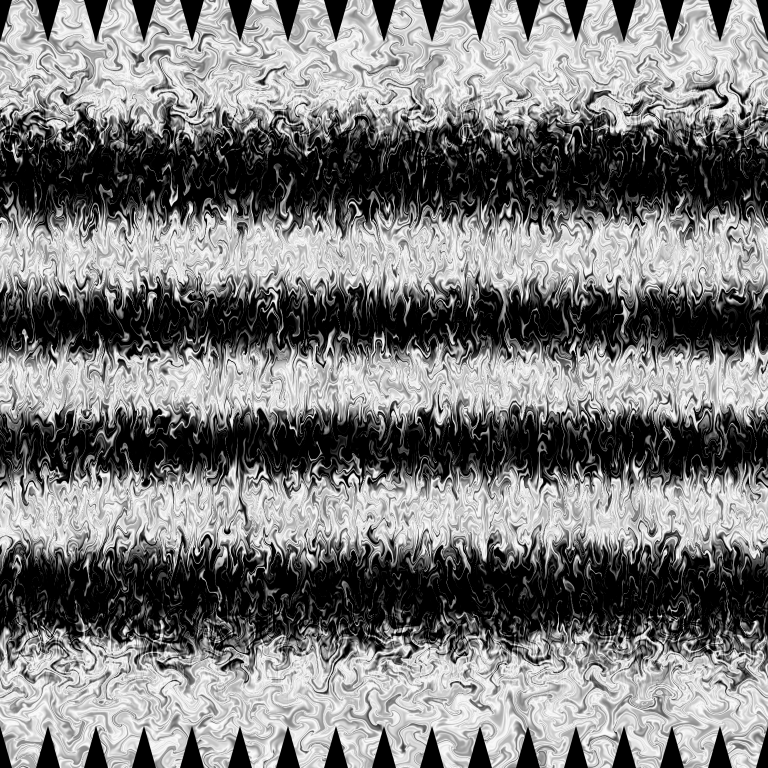
This texture is drawn by a Shadertoy shader. Its source:

```glsl
#define TEETH 16.0
#define TOOTH_HEIGHT 0.055
#define TOOTH_HALF_WIDTH 0.25
#define BAND_CYCLES 2.0
#define BAND_LEVEL 0.47
#define BAND_CONTRAST 0.73
#define STREAK_GAIN 1.5
#define HIGHLIGHT_FOLD 0.5
#define SWIRL_STEPS 3
#define SWIRL_STRIDE 0.4
#define EQUATOR_CELLS vec2(128.0, 56.0)
#define POLE_CELLS vec2(56.0, 64.0)

const float PI = 3.14159265;
const vec3 INK = vec3(0.0);
const vec3 PAPER = vec3(0.99);

// Unit gradient for a lattice point
vec2 latticeGradient(vec2 cell) {
    uvec2 c = uvec2(cell);
    uint h = c.x * 1597u + c.y * 51749u + 7919u;
    h = (h ^ (h >> 15)) * 739397u;
    h = (h ^ (h >> 13)) * 668265u;
    h ^= h >> 16;
    float angle = 2.0 * PI * float(h & 65535u) / 65536.0;
    return vec2(cos(angle), sin(angle));
}

float cornerValue(vec2 cell, vec2 f, vec2 corner, vec2 cells) {
    return dot(latticeGradient(mod(cell + corner, cells)), f - corner);
}

// Gradient noise that wraps on the unit square
float wrappedNoise(vec2 uv, vec2 cells) {
    vec2 p = uv * cells;
    vec2 cell = floor(p), f = p - cell;
    vec2 s = f * f * f * (f * (f * 6.0 - 15.0) + 10.0);
    float low = mix(cornerValue(cell, f, vec2(0, 0), cells),
                    cornerValue(cell, f, vec2(1, 0), cells), s.x);
    float high = mix(cornerValue(cell, f, vec2(0, 1), cells),
                     cornerValue(cell, f, vec2(1, 1), cells), s.x);
    return mix(low, high, s.y);
}

// Noise carried along the contours of a stream function, winding into whorls
float swirlNoise(vec2 uv, vec2 cells) {
    vec2 streamCells = floor(cells * 0.6);
    vec2 probe = 0.05 / streamCells;
    for (int i = 0; i < SWIRL_STEPS; i++) {
        float here = wrappedNoise(uv, streamCells);
        float right = wrappedNoise(uv + vec2(probe.x, 0.0), streamCells);
        float above = wrappedNoise(uv + vec2(0.0, probe.y), streamCells);
        vec2 flow = vec2(above - here, here - right) / 0.05;
        uv += SWIRL_STRIDE * flow / streamCells;
    }
    return wrappedNoise(uv + 0.37, cells) + 0.4 * wrappedNoise(uv + 0.19, streamCells);
}

// Latitude bands: upright streaks at the middle, broad swirls at the ends
float bandTone(vec2 uv) {
    float latitude = uv.y - 0.5;
    float pole = smoothstep(0.2, 0.46, abs(latitude));
    float swirl = mix(swirlNoise(uv, EQUATOR_CELLS), swirlNoise(uv, POLE_CELLS), pole);
    swirl /= length(vec2(pole, 1.0 - pole));
    float band = cos(2.0 * PI * BAND_CYCLES * sin(PI * latitude));
    float tone = BAND_LEVEL + BAND_CONTRAST * band + STREAK_GAIN * swirl;
    // Excess brightness folds back into soft grey streaks
    tone -= (1.0 + HIGHLIGHT_FOLD) * max(tone - 1.0, 0.0);
    return clamp(tone, 0.0, 1.0);
}

// Zero inside the triangular notches on the top and bottom edges
float toothMask(vec2 uv) {
    float across = abs(fract(uv.x * TEETH + 0.5) - 0.5);
    float depth = min(uv.y, 1.0 - uv.y);
    float side = across - TOOTH_HALF_WIDTH * (1.0 - depth / TOOTH_HEIGHT);
    float soft = 0.7 * TEETH / iResolution.x;
    return smoothstep(-soft, soft, side);
}

void mainImage(out vec4 fragColor, in vec2 fragCoord) {
    // Four samples per pixel keep the fine streaks smooth
    float tone = 0.0;
    for (int i = 0; i < 4; i++) {
        vec2 offset = vec2(i % 2, i / 2) * 0.5 - 0.25;
        tone += 0.25 * bandTone((fragCoord + offset) / iResolution.xy);
    }
    tone *= toothMask(fragCoord / iResolution.xy);
    fragColor = vec4(mix(INK, PAPER, tone), 1.0);
}
```
